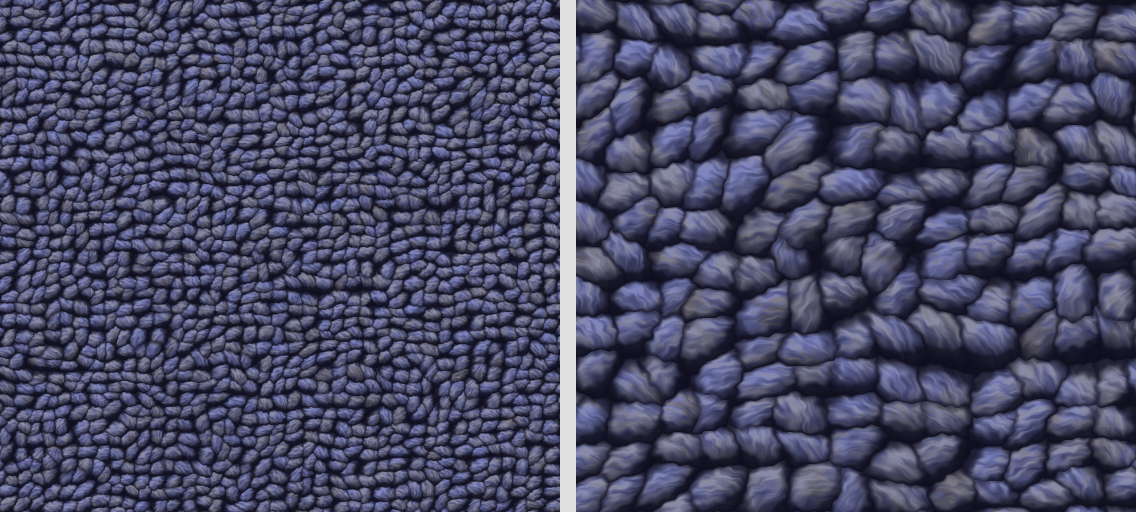
Left: the whole. Right: its middle third, enlarged.
A Shadertoy shader for this texture:

```glsl
// Blue-grey loop-pile carpet: a jittered grid of plump, tilted yarn loops.
// The highest loop at each point is lit as an ellipsoid, softly darkened in
// the creases beside its neighbours, and streaked with twisted fibres.

const vec2  PITCH        = vec2(0.0295, 0.0255); // loop spacing, canvas heights
const vec2  LOOP_RADII   = vec2(0.80, 0.52);     // half length, half width
const float JITTER       = 0.54;
const float LEAN         = 0.42;                 // mean tilt in radians
const float LEAN_SPREAD  = 1.9;
const float HEIGHT_VARY  = 0.45;
const float CREASE_WIDTH = 0.60;
const float CREASE_TONE  = 0.50;
const float GAP_TONE     = 0.22;
const float FUZZ         = 0.11;
const float FIBRE_RATE   = 5.0;
const float FIBRE_DEPTH  = 0.60;
const float TWIST        = 0.65;
const float GAIN         = 1.34;
const vec3  LIGHT_DIR    = vec3(-0.20, 0.67, 0.71);
const vec3  SHADOW       = vec3(0.050, 0.050, 0.112);
const vec3  BLUE_YARN    = vec3(0.390, 0.410, 0.615);
const vec3  GREY_YARN    = vec3(0.425, 0.430, 0.520);
const vec3  BROWN_YARN   = vec3(0.365, 0.350, 0.380);
const vec3  PALE_FIBRE   = vec3(0.520, 0.535, 0.625);

vec2 hash2(vec2 p) {
    vec3 a = fract(p.xyx * vec3(0.1031, 0.1030, 0.0973));
    a += dot(a, a.yzx + 33.33);
    return fract((a.xx + a.yz) * a.zy);
}

vec2 gradientAt(vec2 cell) {
    float angle = 6.2832 * hash2(cell).x;
    return vec2(cos(angle), sin(angle));
}

// Gradient noise, roughly -0.7 to 0.7.
float noise(vec2 p) {
    vec2 i = floor(p), f = fract(p);
    vec2 w = f * f * f * (f * (f * 6.0 - 15.0) + 10.0);
    vec2 e = vec2(0.0, 1.0);
    float low  = mix(dot(gradientAt(i), f),
                     dot(gradientAt(i + e.yx), f - e.yx), w.x);
    float high = mix(dot(gradientAt(i + e.xy), f - e.xy),
                     dot(gradientAt(i + e.yy), f - e.yy), w.x);
    return mix(low, high, w.y);
}

mat2 rotation(float angle) {
    float c = cos(angle), s = sin(angle);
    return mat2(c, s, -s, c);
}

vec3 carpet(vec2 p) {
    // Bend the rows and columns a little and fray the loop outlines.
    vec2 q = p / PITCH + 60.0;
    q += 0.6 * vec2(noise(q * 0.23), noise(q * 0.23 + 41.0));
    q += FUZZ * vec2(noise(q * 4.0), noise(q * 4.0 + 67.0));
    vec2 home = floor(q);

    // Find the highest loop and its runner-up.
    float best = -9.0, second = -9.0, bestAngle = 0.0;
    vec2 local = vec2(0.0), id = home;
    for (int y = -1; y <= 1; y++)
    for (int x = -1; x <= 1; x++) {
        vec2 cell = home + vec2(x, y);
        vec2 place = hash2(cell);
        vec2 trait = hash2(cell + 137.0);
        vec2 offset = q - cell - 0.5 - JITTER * (place - 0.5);
        offset.x *= PITCH.x / PITCH.y;
        float angle = LEAN + LEAN_SPREAD * (trait.x - 0.5)
                    + 1.2 * noise(cell * 0.21 + 7.0);
        vec2 d = offset * rotation(angle);
        vec2 u = d / LOOP_RADII;
        float height = 1.0 - dot(u, u) + HEIGHT_VARY * (trait.y - 0.5);
        if (height > best) {
            second = best;
            best = height;
            local = d;
            id = cell;
            bestAngle = angle;
        } else {
            second = max(second, height);
        }
    }

    // Light the rounded loop and darken its creases.
    vec2 u = local / LOOP_RADII;
    float dome = 1.0 - dot(u, u);
    vec2 slope = rotation(bestAngle) * (u / LOOP_RADII) * 0.5;
    vec3 normal = normalize(vec3(slope, sqrt(max(dome, 0.10))));
    float diffuse = max(dot(normal, LIGHT_DIR), 0.0) * 0.85 + 0.10;
    float crease = smoothstep(0.0, CREASE_WIDTH, best - second);
    float depth = smoothstep(-0.55, 0.65, best);
    float tone = GAIN * diffuse * mix(CREASE_TONE, 1.0, crease)
               * mix(GAP_TONE, 1.0, depth);

    // Fine fibres curve around each loop.
    float across = local.y + TWIST * local.x + 0.35 * local.x * local.x;
    vec2 strand = vec2(local.x * 1.6 - local.y, across * FIBRE_RATE) + id * 7.3;
    float fibre = noise(strand);
    float fine = noise(strand * vec2(1.4, 2.1) + 19.0);
    tone *= 1.0 + FIBRE_DEPTH * (fibre + 0.5 * fine);
    tone *= 1.0 + 0.12 * noise(q * 0.16 + 23.0) + 0.08 * (p.y - 0.5);

    // Blend the yarn colours by strand and patch more than by whole loop.
    vec2 dye = hash2(id + 291.0) - 0.5;
    float grey = 0.5 + 0.45 * dye.x + 0.6 * noise(q * 0.9 + 5.0) + 0.8 * fibre;
    float brown = 0.4 + 0.5 * dye.y + 0.7 * noise(q * 1.1 + 83.0) + 0.6 * fine;
    vec3 yarn = mix(BLUE_YARN, GREY_YARN, smoothstep(0.15, 0.90, grey));
    yarn = mix(yarn, BROWN_YARN, 0.8 * smoothstep(0.50, 0.95, brown));
    vec3 colour = mix(SHADOW, yarn, clamp(tone, 0.0, 1.3));
    float glint = smoothstep(0.15, 0.50, fine) * smoothstep(0.45, 1.0, tone);
    return mix(colour, PALE_FIBRE, 0.40 * glint);
}

void mainImage(out vec4 fragColor, in vec2 fragCoord) {
    // Average four samples to smooth the edges.
    vec3 sum = vec3(0.0);
    for (int k = 0; k < 4; k++) {
        vec2 shift = vec2(k % 2, k / 2) * 0.5 - 0.25;
        sum += carpet((fragCoord + shift) / iResolution.y);
    }
    fragColor = vec4(sum * 0.25, 1.0);
}
```
